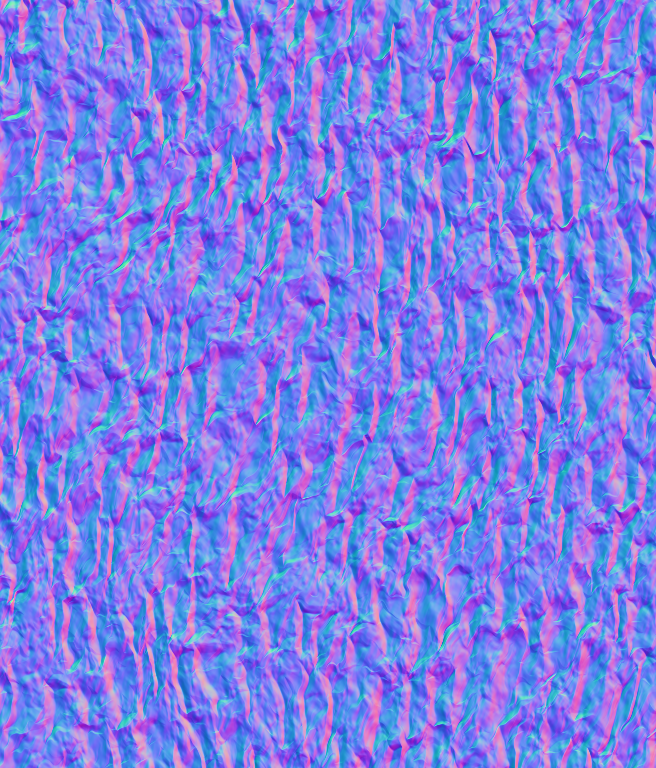
A WebGL 1 fragment shader for this texture map:

```glsl
precision highp float;
// Tangent-space normal map of rough tree bark. A height field is built from
// tall, skewed hollows on a warped jittered grid, with small slanted chips and
// fine upright fibres on top; its slopes are then encoded as colour.

uniform vec2 u_resolution;

#define HOLLOW_GRID   vec2(28.0, 10.5)  // hollows per canvas height, across and up
#define HOLLOW_DEPTH  0.0125
#define CHIP_GRID     vec2(47.0, 25.0)
#define CHIP_DEPTH    0.0046
#define FIBRE_GRID    vec2(46.0, 27.0)
#define FIBRE_DEPTH   0.0056
#define WARP_COARSE   0.026
#define WARP_MEDIUM   0.013
#define WARP_FINE     0.0055
#define SAMPLE_STEP   0.0013
#define BLUE_GAIN     0.97

vec3 hash3(vec2 cell) {
  vec3 a = fract(cell.xyx * vec3(0.1031, 0.1030, 0.0973));
  a += dot(a, a.yxz + 33.33);
  return fract((a.xxy + a.yzz) * a.zyx);
}

float noise(vec2 p) {
  vec2 i = floor(p);
  vec2 f = fract(p);
  f = f * f * f * (f * (f * 6.0 - 15.0) + 10.0);
  float low = mix(hash3(i).x, hash3(i + vec2(1.0, 0.0)).x, f.x);
  float high = mix(hash3(i + vec2(0.0, 1.0)).x, hash3(i + 1.0).x, f.x);
  return mix(low, high, f.y);
}

vec2 noise2(vec2 p) {
  return vec2(noise(p), noise(p + vec2(37.3, 71.9))) - 0.5;
}

float smoothMin(float a, float b, float k) {
  float h = max(k - abs(a - b), 0.0) / k;
  return min(a, b) - 0.25 * k * h * h;
}

// Depth of one hollow: steep left wall, long right slope, curved ends.
float hollow(vec2 d) {
  float leftWall = 1.35 * (d.x + 0.42);
  float rightSlope = 0.75 * (0.8 - d.x) + 0.4 * d.y;
  float lowerRim = 3.4 * (d.y + 0.55) - 1.1 * d.x;
  float upperRim = 1.9 * (0.6 - d.y) - 0.1 * d.x;
  float sides = smoothMin(leftWall, rightSlope, 0.08);
  return smoothMin(sides, smoothMin(lowerRim, upperRim, 0.08), 0.06);
}

// Deepest of the hollows around a point, never above the given floor.
float hollows(vec2 q, float ground, float spread) {
  vec2 cell = floor(q);
  float depth = ground;
  for (int y = -1; y <= 1; y++) {
    for (int x = -1; x <= 1; x++) {
      vec2 c = cell + vec2(float(x), float(y));
      vec3 r = hash3(c);
      vec2 d = q - c - mix(vec2(0.2), vec2(0.8), r.xy);
      d *= mix(0.9, 1.3, r.z);
      float shape = hollow(d) - spread * fract(r.z * 7.0 + r.x);
      depth = -smoothMin(-depth, -shape, 0.03);
    }
  }
  return depth;
}

// Four octaves of upright grain, each turned a little.
float fibres(vec2 p) {
  float sum = 0.0;
  float amp = 1.0;
  vec2 q = p * FIBRE_GRID;
  for (int i = 0; i < 4; i++) {
    sum += amp * noise(q);
    q = mat2(0.97, 0.16, -0.2, 0.97) * q * 1.7 + 17.7;
    amp *= 0.64;
  }
  return sum;
}

// Small sparse flakes, slanted up to the right.
float chips(vec2 p) {
  vec2 q = vec2(p.x - 0.35 * p.y, p.y + 0.4 * p.x);
  return hollows(q * CHIP_GRID, 0.05, 0.5);
}

float barkHeight(vec2 p) {
  // Lean and ragged outlines come from bending the coordinates.
  vec2 w = p;
  w.x += 0.08 * noise(p * 3.1 + 5.0);
  w += WARP_COARSE * noise2(p * vec2(12.0, 8.0)) * vec2(0.7, 1.5);
  w += WARP_MEDIUM * noise2(p * vec2(38.0, 24.0)) * vec2(0.8, 1.3);
  w += WARP_FINE * noise2(p * vec2(92.0, 62.0)) * vec2(0.8, 1.2);
  float depth = hollows(w * HOLLOW_GRID, -0.05, 0.25);
  // Grain is softer inside the hollows.
  float roughness = mix(1.3, 0.8, smoothstep(0.1, 0.45, depth));
  return FIBRE_DEPTH * roughness * fibres(mix(p, w, 0.5))
       - CHIP_DEPTH * chips(w)
       - HOLLOW_DEPTH * depth;
}

void main() {
  vec2 p = gl_FragCoord.xy / u_resolution.y + 3.0;
  vec2 e = vec2(SAMPLE_STEP, 0.0);
  float h = barkHeight(p);
  vec2 slope = vec2(barkHeight(p + e.xy), barkHeight(p + e.yx)) - h;
  vec3 normal = normalize(vec3(-slope / SAMPLE_STEP, 1.0));
  vec3 colour = normal * 0.5 + 0.5;
  gl_FragColor = vec4(colour * vec3(1.0, 1.0, BLUE_GAIN), 1.0);
}
```
